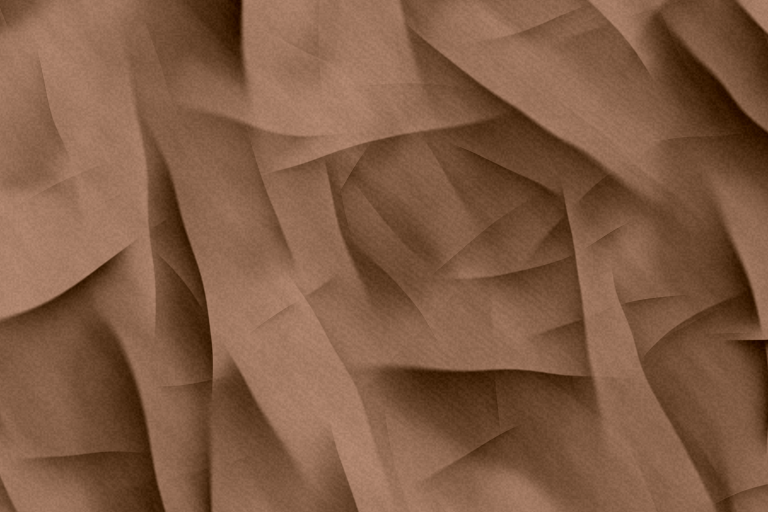
Give the GLSL for this texture, as a Shadertoy shader.

```glsl
const float CELL = 0.3;          // spacing of large folds, in canvas heights
const float BASE_TONE = 0.585;
const float TOP_TONE = 0.67;

vec4 hash4(vec2 p) {
    vec4 q = fract((p.xyxy + 7.0) * vec4(0.1031, 0.1030, 0.0973, 0.1099));
    q += dot(q, q.wzxy + 33.33);
    return fract((q.xxyz + q.yzzw) * q.zywx);
}

float noise(vec2 p) {
    vec2 i = floor(p), f = fract(p);
    f = f * f * (3.0 - 2.0 * f);
    float low = mix(hash4(i).x, hash4(i + vec2(1, 0)).x, f.x);
    float high = mix(hash4(i + vec2(0, 1)).x, hash4(i + vec2(1, 1)).x, f.x);
    return mix(low, high, f.y);
}

float fbm(vec2 p) {
    float sum = 0.0, amp = 0.5;
    for (int i = 0; i < 4; i++) {
        sum += amp * noise(p);
        p = mat2(1.6, 1.2, -1.2, 1.6) * p + 5.3;
        amp *= 0.5;
    }
    return sum;
}

vec2 rotate(vec2 p, float angle) {
    float c = cos(angle), s = sin(angle);
    return vec2(c * p.x + s * p.y, c * p.y - s * p.x);
}

// Crease along x, pinched at one end and fanning out at the other.
// It covers the relief below it: a lit flap above, a shadow beneath.
float addCrease(float relief, vec2 p, float len, float width, float bend, float depth) {
    float u = p.x / len;
    float y = p.y - bend * len * u * u;
    float along = clamp(0.5 + 0.5 * u, 0.0, 1.0);
    float spread = width * (0.2 + 1.2 * along);
    float soft = 0.002 + 0.022 * along * along * along;
    float envelope = smoothstep(-1.0, -0.75, u) * (1.0 - smoothstep(0.15, 1.0, u));

    float above = max(y, 0.0);
    float flap = exp(-above * above / (3.5 * spread * spread));
    float shadow = exp(-max(-y, 0.0) / spread);
    float rim = 0.05 * exp(-above / 0.012);
    float lit = mix(relief, 0.05 + rim, envelope * flap);
    float dark = mix(relief, -depth, envelope * shadow);
    return mix(dark, lit, smoothstep(-soft, soft, y));
}

// Tilted facets (x) and overlapping creases (y) scattered over jittered cells
vec2 drape(vec2 p, ivec2 count, float seed, float sharpness, float density, float relief) {
    float facets = 0.0, weights = 1e-30;
    for (int j = 0; j < count.y; j++)
    for (int i = 0; i < count.x; i++) {
        vec2 id = vec2(i, j);
        vec4 place = hash4(id + seed);
        vec4 form = hash4(id + seed + 52.0);
        vec2 center = (id + place.xy - 1.0) * CELL;

        bool steep = place.z < 0.6;
        float angle = (steep ? -1.08 : 0.35) + 0.95 * (place.w - 0.5);
        vec2 local = rotate(p - center, angle);
        if (steep && form.x < 0.35) local.y = -local.y;

        float weight = exp(-sharpness * length(local * vec2(0.42, 1.25)));
        facets += weight * (0.19 * (form.y - 0.5) + 0.6 * local.y);
        weights += weight;

        if (fract(place.x * 9.0) > density) continue;
        if (form.z > 0.5) local.x = -local.x;
        float len = mix(0.26, 0.52, fract(form.z * 2.0));
        float width = mix(0.035, 0.11, form.w);
        float bend = 0.4 * (form.y - 0.5);
        float depth = 0.1 + 0.48 * form.x * form.x;
        relief = addCrease(relief, local, len, width, bend, depth);
    }
    return vec2(facets / weights, relief);
}

// Fine puckers, twill ribs and thread grain
float weave(vec2 p) {
    float pucker = fbm(rotate(p, -0.9) * vec2(11.0, 42.0)) - 0.47;
    float ribs = sin(dot(p, vec2(310.0, 420.0)) + 5.0 * noise(p * 6.0));
    float grain = noise(p * 300.0) - 0.5;
    return 0.065 * pucker + 0.01 * ribs * noise(p * 4.0) + 0.06 * grain;
}

vec3 clothColor(float tone) {
    return clamp(vec3(tone, 0.89 * tone - 0.09, 0.9 * tone - 0.19), 0.0, 1.0);
}

void mainImage(out vec4 fragColor, in vec2 fragCoord) {
    vec2 p = fragCoord / iResolution.y;

    // Gentle warp keeps the creases from running dead straight
    vec2 sway = vec2(noise(p * 3.2), noise(p * 3.2 + 19.0)) - 0.5;
    vec2 ripple = vec2(noise(p * 9.0 + 3.0), noise(p * 9.0 + 27.0)) - 0.5;
    vec2 cloth = p + 0.07 * sway + 0.016 * ripple;

    // Small folds first, then large ones laid over them
    float sharpness = mix(25.0, 90.0, noise(p * 3.0 + 41.0));
    vec2 small = drape(cloth * 1.8, ivec2(12, 9), 140.0, 0.5 * sharpness, 0.65, 0.0);
    vec2 large = drape(cloth, ivec2(7, 5), 12.0, sharpness, 1.0, 0.5 * small.y);
    float tone = BASE_TONE + large.x + large.y + 0.3 * small.x;
    tone += 0.09 * (noise(cloth * 2.5 + 11.0) - 0.5);

    // Soft shoulder on highlights, floor on deep shadow
    tone = -log(exp(-20.0 * tone) + exp(-20.0 * TOP_TONE)) / 20.0;
    tone = 0.13 + log(1.0 + exp(20.0 * (tone - 0.13))) / 20.0;
    fragColor = vec4(clothColor(tone + weave(p)), 1.0);
}
```
